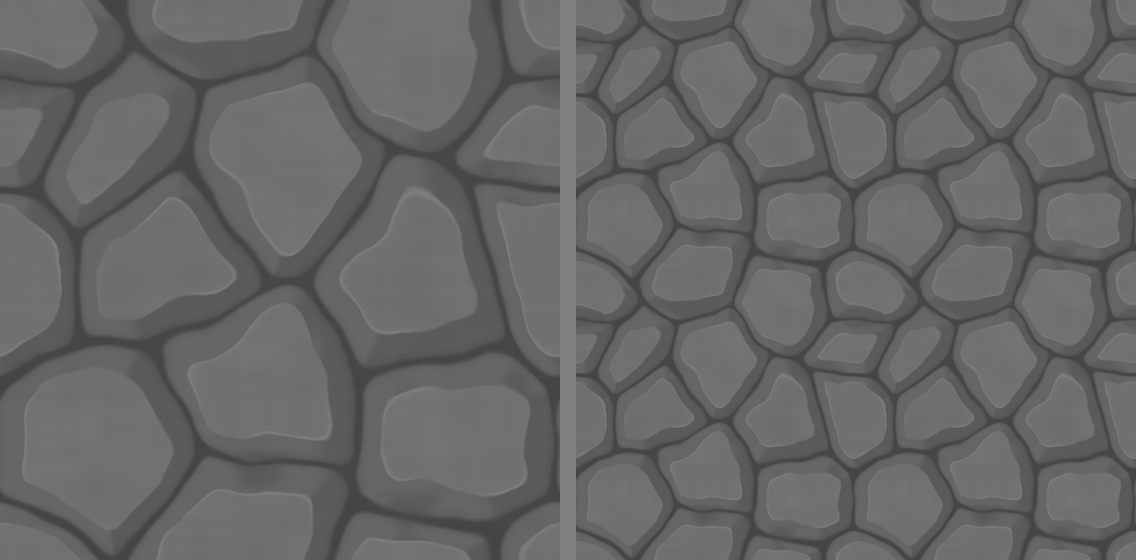
Left, the tile; right, the same tile 2 across and 2 down.
Reproduce this texture procedurally as a WebGL 1 fragment shader.

```glsl
precision highp float;
// Seamless hand-painted grey cobblestones: dark joints, bevelled rims, flat lighter tops.
uniform vec2 u_resolution;

const vec2 GRID = vec2(3.0, 4.0);      // stones per tile, rows must be even
const vec2 SHIFT = vec2(0.25, 0.5);    // layout offset in stones, keeps joints off the tile edge
const float JITTER = 0.66;             // scatter of stone centres
const float ROUNDING = 95.0;           // lower gives rounder corners
const float JOINT_CORE = 0.0015;       // half width of the darkest joint
const float JOINT_EDGE = 0.0105;       // where the joint has faded out
const float RIM_WIDTH = 0.041;         // distance from joint to flat top
const float RIM_WOBBLE = 0.034;        // irregularity of the flat top outline
const vec2 SHADE_DIR = vec2(0.9, -0.35);

const vec3 JOINT_COLOR = vec3(0.275);
const vec3 RIM_DARK = vec3(0.355);
const vec3 RIM_LIGHT = vec3(0.398);
const vec3 TOP_COLOR = vec3(0.442);
const vec3 GLINT_COLOR = vec3(0.495);

vec2 hash2(vec2 p) {
  vec3 q = fract(p.xyx * vec3(0.1031, 0.1030, 0.0973));
  q += dot(q, q.yzx + 33.33);
  return fract((q.xx + q.yz) * q.zy);
}

// Whole-number wrap; the half step keeps division rounding harmless.
vec2 wrap(vec2 i, vec2 period) {
  return floor(i - period * floor((i + 0.5) / period) + 0.5);
}

// Value noise that wraps after one canvas; period must be whole.
float noise(vec2 uv, vec2 period) {
  vec2 p = uv * period;
  vec2 i = floor(p);
  vec2 f = fract(p);
  f = f * f * (3.0 - 2.0 * f);
  vec2 lo = wrap(i, period);
  vec2 hi = wrap(i + 1.0, period);
  vec2 seed = floor(period * 1.7);
  float a = hash2(lo + seed).x;
  float b = hash2(vec2(hi.x, lo.y) + seed).x;
  float c = hash2(vec2(lo.x, hi.y) + seed).x;
  float d = hash2(hi + seed).x;
  return mix(mix(a, b, f.x), mix(c, d, f.x), f.y);
}

// Signed noise pair for bending the layout.
vec2 bend(vec2 uv, float period) {
  return vec2(noise(uv, vec2(period)), noise(uv, vec2(period + 1.0))) - 0.5;
}

// Stone centre in canvas units; alternate rows are staggered.
vec2 stoneCentre(vec2 cell) {
  vec2 id = wrap(cell, GRID);
  vec2 scatter = (hash2(id + 7.0) - 0.5) * JITTER;
  vec2 stagger = vec2(0.5 * wrap(id, vec2(2.0)).y, 0.0);
  return (cell + 0.5 + stagger + scatter) / GRID;
}

// Returns outward direction (xy), rounded distance to the joint (z), stone tone (w).
vec4 stone(vec2 p) {
  vec2 base = floor(p * GRID);
  vec2 home = base;
  vec2 toHome = vec2(0.0);
  float nearest = 10.0;
  for (int y = -2; y <= 2; y++) {
    for (int x = -2; x <= 2; x++) {
      vec2 cell = base + vec2(float(x), float(y));
      vec2 r = stoneCentre(cell) - p;
      float d = dot(r, r);
      if (d < nearest) {
        nearest = d;
        home = cell;
        toHome = r;
      }
    }
  }
  // Blend the distances to all borders so that corners become round.
  float total = 0.0;
  vec2 outward = vec2(0.0);
  for (int y = -2; y <= 2; y++) {
    for (int x = -2; x <= 2; x++) {
      if (x == 0 && y == 0) continue;
      vec2 r = stoneCentre(home + vec2(float(x), float(y))) - p;
      vec2 dir = normalize(r - toHome);
      float weight = exp(-ROUNDING * dot(0.5 * (r + toHome), dir));
      total += weight;
      outward += weight * dir;
    }
  }
  outward /= max(length(outward), 1e-9);
  return vec4(outward, -log(total) / ROUNDING, hash2(wrap(home, GRID) + 19.0).y);
}

void main() {
  vec2 uv = gl_FragCoord.xy / u_resolution;
  vec4 s = stone(uv + SHIFT / GRID + bend(uv, 6.0) * 0.045 + bend(uv, 15.0) * 0.013);

  // Brush strokes in two directions and broad paint patches.
  float strokes = noise(uv, vec2(46.0, 8.0)) + noise(uv, vec2(9.0, 58.0)) - 1.0;
  float patches = noise(uv, vec2(11.0, 13.0)) - 0.5;
  float dist = s.z + patches * 0.005 + strokes * 0.0014;

  // Rim: darker on the shaded side and in random dabs.
  float shade = dot(s.xy, SHADE_DIR) + patches * 1.4 + strokes * 0.3;
  vec3 color = mix(RIM_LIGHT, RIM_DARK, smoothstep(-0.1, 0.45, shade));
  color += 0.008 * strokes;

  // Flat top with an uneven outline.
  float outline = noise(uv, vec2(8.0)) + 0.35 * noise(uv, vec2(21.0)) - 0.675;
  float topDist = s.z - RIM_WIDTH + outline * RIM_WOBBLE + strokes * 0.0018;
  vec3 top = TOP_COLOR + 0.012 * strokes + 0.012 * patches + 0.012 * (s.w - 0.5);
  color = mix(color, top, smoothstep(-0.003, 0.003, topDist));

  // Broken light line along the lip, with a soft glow inside it.
  float broken = smoothstep(0.3, 0.75, noise(uv, vec2(10.0, 9.0)) - 0.15 * dot(s.xy, SHADE_DIR));
  float line = 1.0 - smoothstep(0.0008, 0.004, abs(topDist - 0.002));
  float glow = smoothstep(0.0, 0.003, topDist) * (1.0 - smoothstep(0.003, 0.02, topDist));
  color = mix(color, GLINT_COLOR, broken * (0.7 * line + 0.12 * glow));

  // Joint with a faint shadow spreading over the rim.
  color -= 0.014 * (1.0 - smoothstep(JOINT_EDGE, JOINT_EDGE * 1.7, dist));
  float joint = 1.0 - smoothstep(JOINT_CORE, JOINT_EDGE, dist);
  color = mix(color, JOINT_COLOR + 0.012 * patches, joint);

  gl_FragColor = vec4(color, 1.0);
}
```
